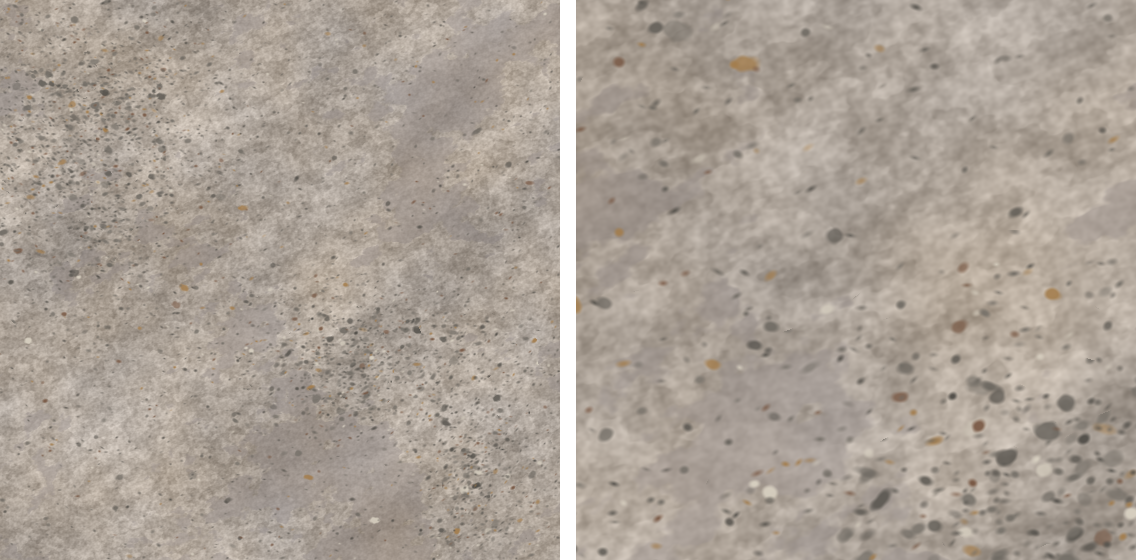
Left: the whole. Right: its middle third, enlarged.
Write a Shadertoy shader that draws this texture.

```glsl
// Worn concrete: diagonal clouds, ragged flakes and smooth grey skin over
// a sandy ground, with beds of exposed pebbles. Tones are sums of gradient
// noise; pebbles are wobbly ellipses scattered on three jittered grids.

const vec3 CONCRETE = vec3(0.688, 0.648, 0.606);
const vec3 SKIN_TINT = vec3(-0.052, -0.050, -0.036);
const vec3 SLATE = vec3(0.46, 0.44, 0.41);
const vec3 CHARCOAL = vec3(0.29, 0.28, 0.26);
const vec3 OCHRE = vec3(0.64, 0.49, 0.30);
const vec3 BROWN = vec3(0.46, 0.33, 0.25);
const vec3 CHALK = vec3(0.85, 0.82, 0.76);

const float CLOUD_CONTRAST = 0.10;
const float MOTTLE_CONTRAST = 0.075;
const float FLAKE_CONTRAST = 0.060;
const float GRAIN_CONTRAST = 0.095;
const float BAND_DEPTH = 0.032;
const float WARMTH = 0.016;
const float DIAGONAL = 0.70;        // direction of the clouds, radians
const float FLAKE_TILT = 0.35;      // direction of the flakes, radians
const float PEBBLE_GRID = 50.0;     // cells across for the largest stones
const float PEBBLE_SOFTNESS = 0.0011;

vec3 hash3(vec2 p) {
    vec3 q = fract(p.xyx * vec3(0.1031, 0.1030, 0.0973));
    q += dot(q, q.yxz + 33.33);
    return fract((q.xxy + q.yzz) * q.zyx);
}

mat2 rotation(float angle) {
    float c = cos(angle), s = sin(angle);
    return mat2(c, -s, s, c);
}

float cornerSlope(vec2 cell, vec2 offset) {
    float angle = 6.28318 * hash3(cell).x;
    return dot(vec2(cos(angle), sin(angle)), offset);
}

float gradientNoise(vec2 p) {
    vec2 i = floor(p), f = fract(p), e = vec2(1.0, 0.0);
    vec2 u = f * f * f * (f * (f * 6.0 - 15.0) + 10.0);
    return mix(mix(cornerSlope(i, f), cornerSlope(i + e, f - e), u.x),
               mix(cornerSlope(i + e.yx, f - e.yx), cornerSlope(i + 1.0, f - 1.0), u.x), u.y);
}

float fbm(vec2 p, int octaves) {
    float sum = 0.0, amplitude = 1.0;
    for (int i = 0; i < octaves; i++) {
        sum += amplitude * gradientNoise(p);
        p = p * 2.03 + 17.3;
        amplitude *= 0.55;
    }
    return sum;
}

float blob(vec2 p, vec2 center, vec2 size) {
    vec2 d = (p - center) / size;
    return exp(-dot(d, d));
}

// How densely the stones lie exposed, 0 to 1
float pebbleBed(vec2 p) {
    float beds = blob(p, vec2(0.16, 0.74), vec2(0.17, 0.19))
               + blob(p, vec2(0.65, 0.35), vec2(0.17, 0.10))
               + 0.6 * blob(p, vec2(0.85, 0.13), vec2(0.10, 0.15));
    return clamp(beds * (1.0 + 0.9 * fbm(p * 9.0, 2)), 0.0, 1.0);
}

vec3 stoneColor(vec3 pick) {
    vec3 color = mix(SLATE, CHARCOAL, pick.y * pick.y);
    color = mix(color, BROWN, step(0.80, pick.x));
    color = mix(color, OCHRE, step(0.88, pick.x));
    return mix(color, CHALK, step(0.95, pick.x));
}

vec3 addPebbles(vec3 color, vec2 p, float bed, float pixel) {
    float wobble = 0.35 * gradientNoise(p * 150.0);
    float grid = PEBBLE_GRID;
    for (int layer = 0; layer < 3; layer++) {
        float level = float(layer);
        float chance = bed * (0.42 - 0.05 * level) + 0.012 + 0.018 * level;
        vec2 home = floor(p * grid);
        for (int k = 0; k < 9; k++) {
            vec2 cell = home + vec2(k % 3 - 1, k / 3 - 1);
            vec3 place = hash3(cell + 61.0 * level + 7.0);
            vec3 shape = hash3(cell + 61.0 * level + 211.0);
            vec3 pick = hash3(cell + 61.0 * level + 433.0);
            if (place.z > chance) continue;
            vec2 center = (cell + 0.5 + 0.6 * (place.xy - 0.5)) / grid;
            float lean = mix(-0.2, 0.5, center.x) + 1.3 * (shape.x - 0.5);
            float halfLength = mix(0.22, 0.44, shape.y * shape.y) / grid;
            vec2 radii = halfLength * vec2(1.0, mix(0.42, 0.85, shape.z));
            vec2 d = rotation(lean) * (p - center);
            float edge = (length(d / radii) - 1.0 + wobble) * radii.y;
            float soft = PEBBLE_SOFTNESS + 0.5 * pixel;
            float cover = 1.0 - smoothstep(-soft, soft, edge);
            color = mix(color, stoneColor(pick), cover * mix(0.4, 0.95, pick.z));
        }
        grid *= 1.8;
    }
    return color;
}

void mainImage(out vec4 fragColor, in vec2 fragCoord) {
    vec2 p = fragCoord / iResolution.y;
    vec2 diagonal = rotation(DIAGONAL) * (p - 0.5);
    vec2 tilted = rotation(FLAKE_TILT) * p;
    float bed = pebbleBed(p);

    // Noise at each scale of the surface
    float cloud = fbm(diagonal * vec2(2.5, 6.0) + 3.7, 4);
    float mottle = fbm(tilted * vec2(20.0, 30.0), 4);
    float flake = smoothstep(-0.13, 0.13, fbm(tilted * vec2(27.0, 38.0) + 41.0, 4)) - 0.5;
    float grain = fbm(tilted * vec2(115.0, 140.0) + 9.0, 2);
    float band = blob(diagonal, vec2(-0.08, 0.16), vec2(0.38, 0.08));

    // Smooth grey skin with a ragged edge
    float skinField = fbm(diagonal * vec2(4.0, 6.0) + 23.0, 3) + 0.55 * mottle - 0.26
                    + 0.55 * blob(p, vec2(0.60, 0.10), vec2(0.11, 0.13))
                    + 0.30 * blob(p, vec2(0.85, 0.77), vec2(0.24, 0.22)) - 0.4 * bed;
    float skin = smoothstep(-0.06, 0.08, skinField);

    // Sum of tones
    float rough = mix(1.0, 0.35, skin);
    float tone = CLOUD_CONTRAST * cloud - BAND_DEPTH * band + 0.018 * bed
               + rough * (MOTTLE_CONTRAST * mottle + FLAKE_CONTRAST * flake)
               + GRAIN_CONTRAST * mix(1.0, 0.55, skin) * grain;
    vec3 color = CONCRETE + tone + SKIN_TINT * skin;
    color += WARMTH * fbm(p * 5.0 + 71.0, 3) * vec3(1.0, 0.2, -1.0);

    color = addPebbles(color, p, bed, 1.0 / iResolution.y);
    fragColor = vec4(clamp(color, 0.0, 1.0), 1.0);
}
```
